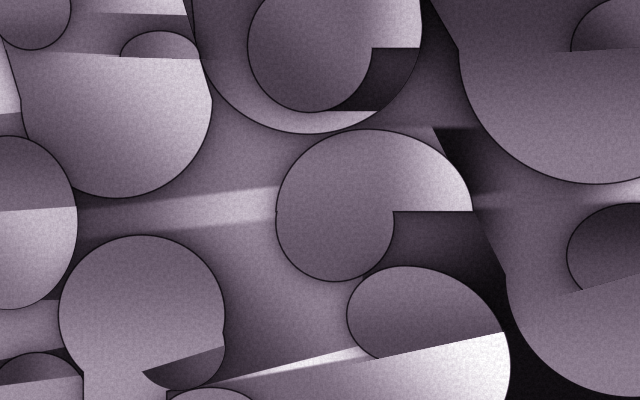
Write a WebGL 1 fragment shader that draws this background.

```glsl
precision highp float;
// Overlapping mauve paper curls: round lobes with cut edges, soft shading and fine grain.
uniform vec2 u_resolution;

const float HEIGHT = 4.8;          // canvas height in scene units, y runs down
const float SHADOW = 0.42;         // darkening beside each lobe
const float SHADOW_REACH = 0.13;
const float OUTLINE = 0.75;
const float OUTLINE_WIDTH = 0.018;
const float GRAIN = 0.055;
const float GRAIN_SCALE = 24.0;
const vec3 TINT = vec3(0.10, -0.12, 0.15);
const float UNCUT = -1.0;

vec2 p;        // current point
float px;      // half a smoothed edge
float tone;    // grey value painted so far

vec2 hashGradient(vec2 cell) {
  float a = 6.2832 * fract(sin(dot(cell, vec2(127.1, 311.7))) * 4375.85);
  return vec2(cos(a), sin(a));
}

float gradientNoise(vec2 q) {
  vec2 i = floor(q), f = fract(q), u = f * f * (3.0 - 2.0 * f), e = vec2(1.0, 0.0);
  float top = mix(dot(hashGradient(i), f), dot(hashGradient(i + e), f - e), u.x);
  float low = mix(dot(hashGradient(i + e.yx), f - e.yx), dot(hashGradient(i + 1.0), f - 1.0), u.x);
  return mix(top, low, u.y);
}

// Distances, negative inside
float ovalAt(vec2 q, vec2 r) {
  float k = length(q / r);
  return k * (k - 1.0) / max(length(q / (r * r)), 0.001);
}
float oval(float x, float y, float rx, float ry) { return ovalAt(p - vec2(x, y), vec2(rx, ry)); }

// Half oval continued upward as a leaning column
float drop(vec2 c, vec2 r, float lean) {
  vec2 q = p - c;
  q.x -= lean * min(q.y, 0.0);
  return ovalAt(vec2(q.x, max(q.y, 0.0)), r);
}

// Sides of a gently sloping line
float above(float y, float slope) { return p.y - y - slope * p.x; }
float below(float y, float slope) { return -above(y, slope); }

// Shading from tone s at a to tone t at b
float ramp(float v, float a, float b, float s, float t) {
  return mix(s, t, smoothstep(a, b, v));
}

void soft(float d, float shade, float blur) {
  tone = mix(tone, shade, 1.0 - smoothstep(-blur, blur, d));
}
void paint(float d, float shade) { soft(d, shade, px); }

// Shadowed, outlined shape with a plain cut edge
void lobe(float d, float cut, float shade) {
  float kept = step(cut, 0.0);
  tone *= 1.0 - kept * SHADOW * exp(-max(d, 0.0) / SHADOW_REACH);
  paint(max(d, cut), shade);
  tone *= 1.0 - kept * OUTLINE * (1.0 - smoothstep(0.0, OUTLINE_WIDTH, abs(d)));
}

void backdrop() {
  tone = ramp(p.x, 0.8, 3.2, 0.2, 0.5);
  soft(below(2.64, -0.122), ramp(p.x, 0.9, 3.3, 0.32, 0.78), 0.03);
  soft(below(2.975, -0.106), ramp(p.x - p.y, -1.6, 0.8, 0.24, 0.62), 0.04);
  paint(max(4.35 - p.x, 2.5 - p.y), ramp(p.x + p.y, 7.5, 9.5, 0.3, 0.06));
  // Strips at the left border
  float border = p.x - 0.85;
  paint(max(border, p.y - 1.7), 0.46);
  paint(max(border, above(1.37, -0.1)), 0.82);
  paint(max(border, 3.6 - p.y), 0.55);
  paint(max(border, below(4.32, -0.2)), 0.2);
}

void rightSide() {
  paint(drop(vec2(7.6, 3.3), vec2(1.53, 1.46), 0.5),
    ramp(p.x, 5.4, 6.35, 0.07, 0.37) + ramp(p.y, 3.2, 4.5, 0.0, 0.14));
  soft(max(4.1 - p.x, p.y - 1.53), ramp(p.x - p.y, 3.6, 5.2, 0.35, 0.1), 0.04);
  soft(max(below(3.06, -0.125), above(2.73, -0.04)), ramp(p.x, 6.8, 7.7, 0.36, 0.95), 0.04);
  lobe(oval(7.6, 3.07, 0.8, 0.63), above(5.49, -0.288), ramp(p.y, 2.5, 3.4, 0.14, 0.32));
  lobe(drop(vec2(7.15, 0.6), vec2(1.65, 1.61), 0.58), UNCUT, ramp(p.y, 0.1, 2.0, 0.24, 0.5));
  lobe(oval(7.6, 0.6, 0.75, 0.65), above(1.03, -0.06), ramp(p.x - p.y, 6.4, 7.6, 0.16, 0.36));
}

void centre() {
  // Cap spreads to the right, body curls back to a tip
  float cap = max(oval(4.4, 2.58, p.x < 4.4 ? 1.09 : 1.28, 1.03), p.y - 2.54);
  lobe(min(cap, oval(4.02, 2.67, 0.71, 0.71)), UNCUT,
    ramp(p.y, 1.7, 3.2, 0.48, 0.36) + ramp(p.x, 4.5, 5.6, 0.0, 0.38));
  // Lower lobe with a bright cut face and a sliver of light
  float right = oval(4.85, 4.4, p.x < 4.85 ? 9.0 : 1.27, 1.21);
  paint(max(right, below(5.25, -0.255)), ramp(p.x, 2.4, 3.6, 0.55, 0.92));
  soft(max(right, below(5.087, -0.186)), ramp(p.x - p.y, -1.1, 1.7, 0.43, 0.97), 0.02);
  float dome = min(oval(4.85, 3.78, 0.69, 0.59), max(right, 4.85 - p.x));
  lobe(dome, above(5.29, -0.217), ramp(p.y, 3.3, 4.2, 0.47, 0.3));
}

void topCentre() {
  float bowl = drop(vec2(3.7, 0.3), vec2(1.37, 1.31), 0.1);
  lobe(bowl, UNCUT, ramp(p.x + p.y, 2.8, 5.7, 0.3, 0.68));
  paint(max(max(bowl, 3.8 - p.x), p.y - 1.335), ramp(p.y, 0.7, 1.4, 0.2, 0.1));
  float cap = max(max(bowl, 3.5 - p.x), p.y - 0.58);
  lobe(min(oval(3.72, 0.55, 0.75, 0.8), cap), UNCUT,
    ramp(p.x - p.y, 2.4, 3.7, 0.27, 0.4) + ramp(p.x, 4.2, 5.0, 0.0, 0.34));
}

void leftSide() {
  float bag = drop(vec2(1.4, 1.2), vec2(1.15, 1.18), 0.3);
  lobe(bag, UNCUT, ramp(p.x - p.y, -1.1, 1.4, 0.36, 0.8));
  paint(max(bag, above(0.59, 0.05)), ramp(p.x, 0.6, 2.2, 0.46, 0.3));
  paint(max(bag, above(0.115, 0.03)), ramp(p.x, 0.8, 2.1, 0.4, 0.8));
  lobe(oval(1.92, 0.7, 0.48, 0.33), above(0.64, 0.03), ramp(p.x, 1.5, 2.3, 0.28, 0.52));
  lobe(oval(0.37, 0.1, 0.48, 0.5), UNCUT, ramp(p.y, 0.0, 0.5, 0.42, 0.28));
  float disc = oval(0.1, 2.67, 0.83, 1.04);
  lobe(disc, UNCUT, ramp(p.y, 1.7, 2.5, 0.28, 0.42));
  paint(max(disc, below(2.54, -0.07)), ramp(p.x - p.y, -3.6, -2.0, 0.46, 0.74));
  // Bottom corner
  float hump = oval(0.45, 4.8, 0.6, 0.57);
  lobe(hump, UNCUT, ramp(p.x, 0.1, 0.8, 0.2, 0.4));
  paint(max(hump, below(4.63, -0.13)), 0.58);
  float lens = oval(2.15, 4.15, 0.55, 0.53);
  float foot = max(abs(p.x - 1.5) - 0.5, 4.3 - p.y);
  lobe(min(min(oval(1.7, 3.78, 1.0, 0.96), lens), foot), UNCUT, ramp(p.y, 3.0, 4.6, 0.38, 0.6));
  paint(max(lens, below(4.996, -0.316)), ramp(p.x, 1.8, 2.6, 0.16, 0.34));
  lobe(oval(2.53, 5.0, 0.6, 0.35), UNCUT, 0.48);
}

void main() {
  float unit = HEIGHT / u_resolution.y;
  p = vec2(gl_FragCoord.x, u_resolution.y - gl_FragCoord.y) * unit;
  px = 0.75 * unit;
  backdrop();
  rightSide();
  centre();
  topCentre();
  leftSide();
  vec2 q = p * GRAIN_SCALE;
  tone += GRAIN * (gradientNoise(q) + gradientNoise(q * 2.3)) * (0.4 + tone);
  tone = clamp(tone, 0.0, 1.0);
  gl_FragColor = vec4(tone + TINT * tone * (1.0 - tone), 1.0);
}
```
